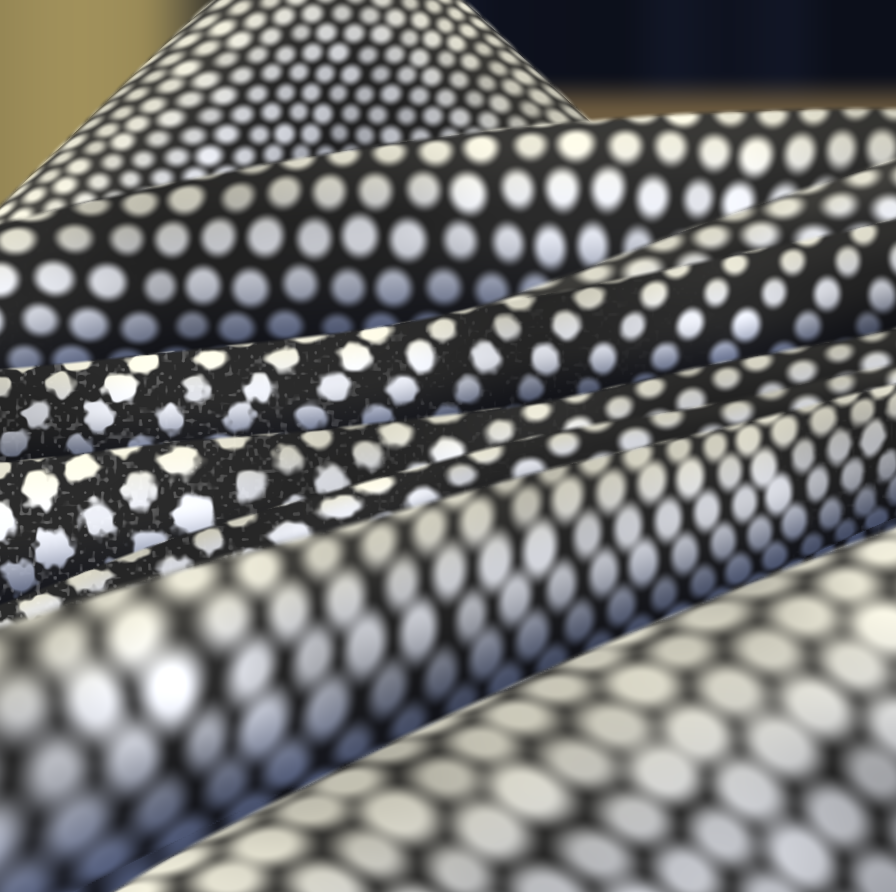
Reproduce this texture procedurally as a Shadertoy shader.

```glsl
// Dark cloth with sheared rows of pale dots, lying in overlapping folds with shallow focus.

const int FOLDS = 8;
// Crest curve, back to front: height, slope, bend, steepness of a central mound
const vec4 CREST[FOLDS] = vec4[FOLDS](
    vec4(1.15, 0.0, 0.0, 1.0),
    vec4(0.752, 0.27, -0.146, 0.0),
    vec4(0.47, 0.35, 0.0, 0.0),
    vec4(0.592, 0.07, 0.088, 0.0),
    vec4(0.484, 0.06, 0.09, 0.0),
    vec4(0.325, 0.37, -0.11, 0.0),
    vec4(0.295, 0.32, -0.05, 0.0),
    vec4(-0.075, 0.59, -0.1, 0.0));
// Fold depth at left and right, focus blur at left and right
const vec4 SPAN[FOLDS] = vec4[FOLDS](
    vec4(0.42, 0.42, 0.20, 0.20),
    vec4(0.19, 0.25, 0.13, 0.17),
    vec4(0.10, 0.14, 0.15, 0.19),
    vec4(0.12, 0.13, 0.06, 0.15),
    vec4(0.17, 0.09, 0.06, 0.16),
    vec4(0.07, 0.06, 0.06, 0.17),
    vec4(0.34, 0.15, 0.24, 0.11),
    vec4(0.60, 0.70, 0.17, 0.19));
// Dot columns, rows, crowding towards the right, sideways shift per row
const vec4 GRID[FOLDS] = vec4[FOLDS](
    vec4(29.0, 23.0, 0.1, 0.45),
    vec4(17.5, 5.2, 0.1, 0.30),
    vec4(15.0, 4.5, 0.1, 0.40),
    vec4(12.2, 4.4, 0.15, 0.33),
    vec4(9.2, 6.2, 0.15, 0.44),
    vec4(9.5, 3.0, 0.2, 0.44),
    vec4(9.0, 5.8, 1.0, 0.60),
    vec4(9.8, 15.0, 0.0, 0.42));
// Dot half width and half height in cells, lean of the rows against the crest
const vec3 DOT[FOLDS] = vec3[FOLDS](
    vec3(0.33, 0.42, 0.76), vec3(0.33, 0.36, 0.76),
    vec3(0.32, 0.38, 0.76), vec3(0.21, 0.44, 0.80),
    vec3(0.17, 0.60, 0.74), vec3(0.20, 0.50, 0.60),
    vec3(0.33, 0.54, 0.35), vec3(0.38, 0.54, 1.15));

const float MOUND_CENTER = 0.38;
const float BLUR_GAIN = 2.8;     // edge softness per unit of blur
const float THREADS = 210.0;     // threads across the canvas
const vec3 CLOTH_DARK = vec3(0.07, 0.075, 0.10);
const vec3 CLOTH_LIT = vec3(0.15, 0.15, 0.15);
const vec3 HAZE = vec3(0.40, 0.39, 0.35);
const vec3 DOT_WARM = vec3(0.91, 0.90, 0.83);
const vec3 DOT_COOL = vec3(0.91, 0.92, 0.95);
const vec3 DOT_SHADE = vec3(0.29, 0.33, 0.45);
const vec3 WALL = vec3(0.60, 0.54, 0.34);
const vec3 NAVY = vec3(0.055, 0.07, 0.12);
const vec3 TABLE = vec3(0.43, 0.36, 0.25);

float hash(vec2 p) {
    p = fract(p * vec2(0.1031, 0.1137));
    p += dot(p, p.yx + 33.33);
    return fract((p.x + p.y) * p.x * 17.0);
}

float noise(vec2 p) {
    vec2 i = floor(p), f = fract(p);
    f = f * f * (3.0 - 2.0 * f);
    return mix(mix(hash(i), hash(i + vec2(1, 0)), f.x),
               mix(hash(i + vec2(0, 1)), hash(i + vec2(1, 1)), f.x), f.y);
}

// Out of focus room: wall, dark shelves and table
vec3 room(vec2 p) {
    vec3 shelves = NAVY * (0.6 + 0.9 * noise(vec2(p.x * 16.0, 3.0)));
    vec3 right = mix(TABLE, shelves, smoothstep(0.87, 0.92, p.y));
    vec3 left = WALL * (0.85 + 0.2 * smoothstep(0.22, 0.0, abs(p.x - 0.09)));
    return mix(left, right, smoothstep(0.15, 0.3, p.x));
}

// Dot coverage; neighbours are included so that soft dots may overlap
float dots(vec2 lattice, vec2 size, float shift, float softness, float ragged, float seed) {
    float row = floor(lattice.y), gap = 1.0;
    for (int j = -1; j <= 1; j++) {
        float r = row + float(j);
        float x = lattice.x + shift * r;
        for (int k = -1; k <= 1; k++) {
            vec2 cell = vec2(floor(x) + float(k), r);
            float vary = hash(cell + seed * 19.0);
            vec2 q = vec2(x, lattice.y) - cell - 0.5;
            q += 0.12 * (vec2(vary, hash(cell.yx + 7.0 + seed)) - 0.5);
            float d = length(q / size) - 0.92 - 0.2 * vary - ragged;
            gap *= 1.0 - smoothstep(softness, -softness, d) * (0.84 + 0.16 * vary);
        }
    }
    return 1.0 - gap;
}

void mainImage(out vec4 fragColor, in vec2 fragCoord) {
    vec2 p = fragCoord / iResolution.xy;
    vec3 color = room(p);
    float thread = noise(p * THREADS);
    float fray = noise(p * THREADS * 0.55 + 30.0) - 0.5;

    for (int i = 0; i < FOLDS; i++) {
        float seed = float(i) + 1.0;
        vec4 c = CREST[i], span = SPAN[i], grid = GRID[i];
        vec3 spot = DOT[i];
        float blur = mix(span.z, span.w, p.x);
        float sharp = 1.0 - smoothstep(0.06, 0.14, blur);

        // Height of the crest and depth below it
        float mound = length(vec2(p.x - MOUND_CENTER, 0.06));
        float crest = c.x + p.x * (c.y + c.z * p.x) - c.w * mound;
        crest += 0.012 * (noise(vec2(p.x * 5.0, seed * 9.0)) - 0.5);
        float t = (crest - p.y) / mix(span.x, span.y, p.x);
        float turn = mix(t, acos(1.0 - 2.0 * clamp(t, 0.0, 1.0)) / 3.14159, 0.65);

        // Wrap the lattice around the fold while its rows cross the crest
        float rise = 2.0 * crest / (span.x + span.y);
        vec2 lattice = vec2(p.x * (1.0 + grid.z * p.x), turn - spot.z * rise) * grid.xy;
        float wander = 0.35 + 0.9 * c.w;
        lattice += wander * (vec2(noise(p * 7.0 + seed), noise(p * 6.0 - seed + 20.0)) - 0.5);
        float softness = BLUR_GAIN * blur + min(0.3, fwidth(lattice.y));
        float mask = dots(lattice, spot.xy, grid.w, softness, 0.7 * fray * sharp, seed);

        // Warm light on the crest, cool shade underneath
        float lit = 1.0 - smoothstep(0.45, 1.05, t);
        float top = 1.0 - smoothstep(0.05, 0.45, t);
        vec3 cloth = mix(CLOTH_DARK, CLOTH_LIT, lit);
        cloth = mix(cloth, HAZE, top * smoothstep(0.08, 0.26, blur) * 0.5);
        cloth += 0.2 * sharp * smoothstep(0.6, 0.95, thread);
        vec3 dotColor = mix(DOT_SHADE, mix(DOT_COOL, DOT_WARM, top), lit);
        vec3 fabric = mix(cloth, dotColor, mask);
        fabric *= 0.8 + 0.4 * noise(p * vec2(5.0, 8.0) + seed);

        float edge = 0.002 + 0.1 * blur * blur;
        color = mix(color, fabric, smoothstep(-edge, edge, crest - p.y));
    }
    fragColor = vec4(color, 1.0);
}
```
